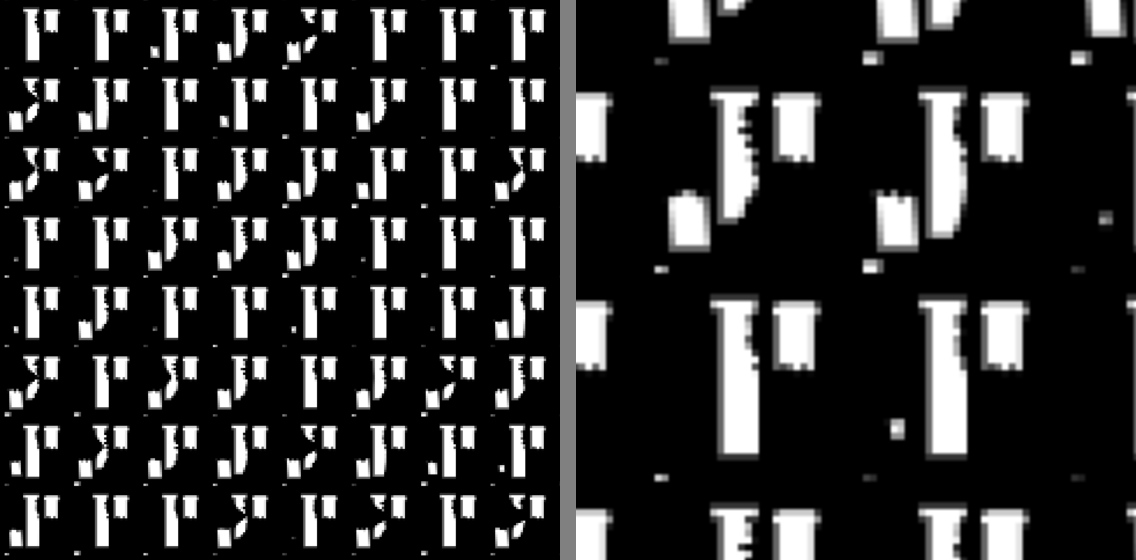
Left, the full canvas; right, a detail of the centre.
Reproduce this pattern procedurally as a WebGL 1 fragment shader.

```glsl
precision highp float;
// Eight by eight grid of worn white stem-and-flag marks on black, in coarse soft texels.

uniform vec2 u_resolution;

float hash(vec2 p) {
  vec3 q = fract(p.xyx * 0.1031);
  q += dot(q, q.yzx + 33.33);
  return fract((q.x + q.y) * q.z);
}

// Signed distance to a box given by two corners (y points down)
float box(vec2 p, vec2 low, vec2 high) {
  vec2 d = max(low - p, p - high);
  return max(d.x, d.y);
}

// Share of a texel that lies inside a distance
float coverage(float d) {
  return clamp(0.5 - d, 0.0, 1.0);
}

// Upright stem: ragged upper right edge, tapered foot and a bite from the left
float stem(vec2 p, vec2 cell, float wear) {
  float taper = smoothstep(0.55, 0.68, wear);
  float bite = 8.5 * smoothstep(0.7, 0.95, wear);
  float upper = 1.0 - smoothstep(10.0, 13.0, p.y);
  float jitter = hash(cell * 31.0 + p.y);
  float left = 9.6 + bite * exp(-(p.y - 11.0) * (p.y - 11.0) / 8.0);
  float right = 15.0 - upper * (1.4 * hash(vec2(p.y, 7.0)) + 0.7 * jitter);
  float below = max(p.y - 14.0, 0.0);
  right -= taper * (0.07 * below * below + 0.8 * jitter);
  float foot = mix(24.2, 20.4, taper);
  float shaft = box(p, vec2(left, 2.0), vec2(right, foot));
  float cap = box(p, vec2(8.2, 1.8), vec2(14.5, 3.2));
  return min(shaft, cap);
}

// Flag at the upper right with a wider brim and a nibbled lower edge
float flag(vec2 p) {
  float bottom = 11.2 + 0.9 * hash(vec2(p.x, 3.0));
  float body = box(p, vec2(17.6, 2.2), vec2(22.9, bottom));
  float brim = box(p, vec2(17.0, 2.8), vec2(23.6, 4.1));
  return min(body, brim);
}

// Lower left block, growing from a speck as the wear rises
float block(vec2 p, vec2 cell, float wear) {
  float grow = smoothstep(0.42, 0.58, wear);
  vec2 extent = mix(vec2(0.2), vec2(2.7, 4.1), grow);
  vec2 q = p - vec2(4.9 + 0.08 * (p.y - 20.3), 20.3);
  float notch = grow * 1.3 * hash(vec2(p.x, cell.x + 9.0 * cell.y));
  float d = box(q, vec2(-extent.x, notch - extent.y), extent);
  return wear > 0.42 ? d : 9.0;
}

// Brightness of one texel of the grid
float texel(vec2 index) {
  vec2 center = index + 0.5;
  vec2 cell = floor(center / 30.0);
  vec2 p = center - 30.0 * cell;
  float wear = hash(cell + 17.0);
  float ink = coverage(min(min(stem(p, cell, wear), flag(p)), block(p, cell, wear)));

  // Small tick of varying strength in the lower left corner
  float strength = hash(cell + 53.0);
  float large = step(0.82, strength);
  vec2 tickLow = vec2(0.0, 27.0 - 0.7 * large);
  float tick = coverage(box(p, tickLow, vec2(1.7 + 0.7 * large, 28.0)));
  return max(ink, tick * mix(0.1, 1.0, strength));
}

void main() {
  vec2 uv = gl_FragCoord.xy / u_resolution;
  vec2 grid = vec2(uv.x, 1.0 - uv.y) * 242.0 - 2.0;

  // Blend the four nearest texels with a sharpened weight
  vec2 base = floor(grid - 0.5);
  vec2 blend = smoothstep(0.15, 0.85, grid - 0.5 - base);
  float top = mix(texel(base), texel(base + vec2(1.0, 0.0)), blend.x);
  float low = mix(texel(base + vec2(0.0, 1.0)), texel(base + 1.0), blend.x);
  gl_FragColor = vec4(vec3(mix(top, low, blend.y)), 1.0);
}
```
